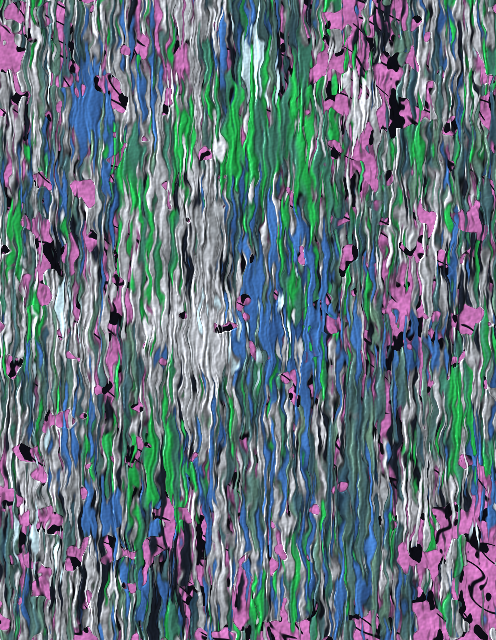
Give the GLSL for this texture, as a WebGL 2 fragment shader.

```glsl
#version 300 es
precision highp float;
// Poured paint: fine vertical drips of grey, slate, blue and green over magenta.

uniform vec2 u_resolution;
out vec4 fragColor;

vec2 gradient(vec2 cell) {
  float angle = 6.2832 * fract(sin(dot(cell, vec2(127.1, 311.7))) * 43758.5);
  return vec2(cos(angle), sin(angle));
}

// Gradient noise, roughly -1 to 1
float noise(vec2 p) {
  vec2 i = floor(p), f = p - i, w = f * f * f * (f * (f * 6.0 - 15.0) + 10.0);
  vec2 e = vec2(1, 0);
  float low = mix(dot(gradient(i), f), dot(gradient(i + e), f - e), w.x);
  float high = mix(dot(gradient(i + e.yx), f - e.yx), dot(gradient(i + 1.0), f - 1.0), w.x);
  return 1.5 * mix(low, high, w.y);
}

// Soft elliptical region
float region(vec2 p, vec2 centre, vec2 radius) {
  vec2 d = (p - centre) / radius;
  return exp(-dot(d, d));
}

// Slight sideways waver, different for neighbouring runs
vec2 waver(vec2 p) {
  p.x += 0.004 * noise(p * vec2(14, 8)) + 0.0055 * noise(p * vec2(48, 24) + 9.0)
       + 0.0015 * noise(p * vec2(90, 70) + 19.0);
  return p;
}

// Amount of one paint: broad patches broken into thin streaks and dabs
float streaks(vec2 s, float seed) {
  return 0.65 * noise(s * vec2(6, 3) + seed)
       + 0.5 * noise(s * vec2(32, 5) + seed * 1.7)
       + 0.7 * noise(s * vec2(98, 8) + seed * 2.3)
       + 0.4 * noise(s * vec2(165, 28) + seed * 3.1);
}

// Lay one paint over the surface (rgb colour, a height) with a dark crease around it
void pour(inout vec4 surface, float amount, vec3 paint, float ridge) {
  surface.rgb *= 1.0 - 0.36 * smoothstep(-0.24, -0.04, amount);
  vec4 layer = vec4(paint * (1.0 + 0.28 * ridge), 0.7 * min(amount, 0.4) + 0.32 * ridge);
  surface = mix(surface, layer, smoothstep(-0.1, 0.1, amount));
}

vec4 paintSurface(vec2 p) {
  vec2 s = waver(p);
  float ridge = noise(s * vec2(175, 11) + 57.0);
  float tint = noise(s * vec2(75, 7) + 83.0);

  // Magenta ground with black splatter
  vec3 magenta = vec3(0.75, 0.44, 0.69) * (1.0 + 0.15 * noise(p * 30.0) + 0.12 * noise(p * 130.0));
  vec4 surface = vec4(magenta, 0.08 * noise(p * 75.0));
  vec2 slant = mat2(0.8, 0.6, -0.6, 0.8) * p;
  float thread = abs(noise(slant * vec2(11, 34) + 4.0)) + 0.25 * smoothstep(0.1, -0.2, noise(p * 13.0 + 6.0));
  float splat = noise(p * vec2(30, 22) + 17.0) + 0.6 * noise(p * vec2(85, 55) + 3.0);
  float black = max(1.0 - smoothstep(0.02, 0.08, thread), smoothstep(0.32, 0.42, splat));
  surface.rgb = mix(surface.rgb, vec3(0.05, 0.05, 0.08), black);

  // Rounded openings where the ground stays bare
  float bare = 0.8 * noise(s * vec2(25, 19) + 41.0) + 0.4 * noise(s * vec2(60, 42) + 12.0)
             + 0.6 * noise(p * vec2(6, 5) + 25.0)
             + 0.6 * region(p, vec2(0.5, 0.88), vec2(0.11, 0.06))
             + 0.7 * region(p, vec2(0.78, 0.82), vec2(0.03, 0.13))
             + 0.7 * region(p, vec2(0.78, 0.1), vec2(0.04, 0.16))
             + 0.5 * region(p, vec2(0.4, 0.0), vec2(0.5, 0.05))
             - 0.4 * region(p, vec2(0.36, 0.5), vec2(0.14, 0.35));
  float open = smoothstep(0.27, 0.4, bare);

  // Paints from the lowest to the topmost
  vec3 grey = mix(vec3(0.54, 0.56, 0.58), vec3(0.74, 0.75, 0.78), 0.5 + 0.7 * tint);
  grey *= 1.0 + 0.16 * noise(p * vec2(150, 90));
  float greyArea = region(p, vec2(0.28, 0.58), vec2(0.12, 0.32));
  pour(surface, streaks(s, 11.0) + 0.3 + 0.3 * greyArea - 1.1 * open, grey, ridge);

  pour(surface, streaks(s, 23.0) - 0.42 - 0.25 * open - 0.15 * greyArea, vec3(0.09, 0.11, 0.15), ridge);

  vec3 slate = mix(vec3(0.21, 0.32, 0.37), vec3(0.36, 0.49, 0.43), 0.5 + tint);
  float slateBand = region(p, vec2(0.405, 0.5), vec2(0.022, 0.5));
  pour(surface, streaks(s, 37.0) - 0.15 + 0.3 * slateBand - 0.25 * greyArea - 0.4 * open, slate, ridge);

  vec3 blue = mix(vec3(0.19, 0.33, 0.54), vec3(0.25, 0.44, 0.7), 0.5 + tint);
  float blueArea = region(p, vec2(0.45, 0.5), vec2(0.07, 0.17));
  pour(surface, streaks(s, 53.0) - 0.35 + 0.35 * blueArea - 0.35 * open, blue, 0.6 * ridge);

  vec3 green = mix(vec3(0.22, 0.43, 0.37), vec3(0.14, 0.62, 0.29), smoothstep(-0.35, 0.2, tint));
  float greenArea = region(p, vec2(0.52, 0.65), vec2(0.1, 0.2))
                  + 0.7 * region(p, vec2(0.22, 0.6), vec2(0.05, 0.25));
  pour(surface, streaks(s, 71.0) - 0.4 + 0.35 * greenArea - 0.35 * open, green, ridge);

  // Thin pale trails and a few icy splashes
  pour(surface, streaks(s * vec2(1.3, 1.0), 89.0) - 0.58 - 0.2 * open, grey * 1.08, ridge);
  float ice = region(p, vec2(0.08, 0.11), vec2(0.04, 0.06)) + region(p, vec2(0.4, 0.87), vec2(0.04, 0.07));
  pour(surface, streaks(s, 97.0) - 1.0 + 0.65 * ice, vec3(0.76, 0.88, 0.93), ridge);

  surface.a += 0.08 * noise(p * 210.0);
  return surface;
}

void main() {
  vec2 p = gl_FragCoord.xy / u_resolution.y;
  vec4 surface = paintSurface(p);

  // Raking light from the upper left with a faint wet sheen
  float slope = surface.a - paintSurface(p + vec2(-0.002, 0.0012)).a;
  float light = clamp(-1.1 * slope, -0.45, 0.45);
  vec3 colour = surface.rgb * (1.04 - light) + 0.2 * smoothstep(0.25, 0.45, -light);
  fragColor = vec4(clamp(colour, 0.0, 1.0), 1.0);
}
```
